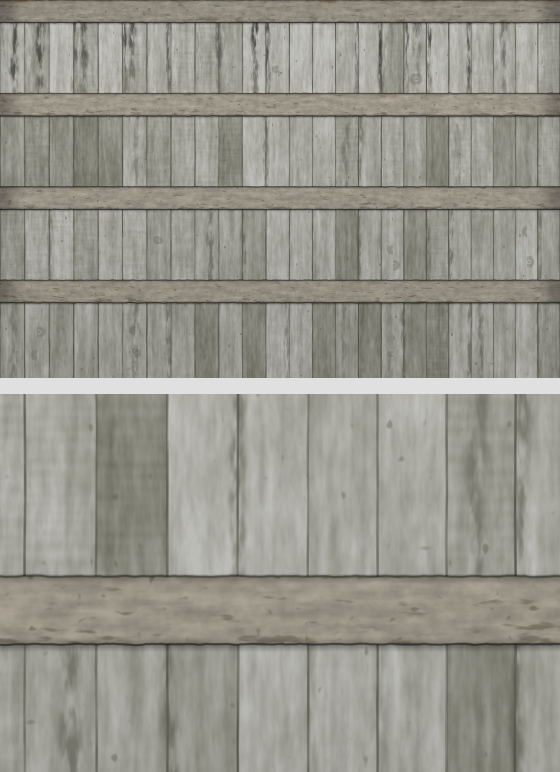
Top, the full canvas; bottom, a detail of the centre.
A WebGL 1 fragment shader for this texture:

```glsl
precision highp float;

uniform vec2 u_resolution;

const float ASPECT = 1.48;
const float PLANKS = 24.0;
const float ROWS = 4.047;
const float LAST_RAIL = 3.0;
const float RAIL_HALF = 0.121;

const vec3 PLANK_DARK = vec3(0.51, 0.51, 0.465);
const vec3 PLANK_LIGHT = vec3(0.70, 0.70, 0.675);
const vec3 PEELED = vec3(0.77, 0.77, 0.75);
const vec3 STAIN = vec3(0.37, 0.365, 0.32);
const vec3 MOULD = vec3(0.22, 0.22, 0.20);
const vec3 SEAM = vec3(0.31, 0.31, 0.27);
const vec3 RAIL = vec3(0.605, 0.58, 0.53);
const vec3 RAIL_CRACK = vec3(0.36, 0.33, 0.28);
const vec3 RUST = vec3(0.42, 0.35, 0.25);

float hash(vec2 p) {
  vec3 q = fract(vec3(p.xyx) * vec3(0.1031, 0.1030, 0.0973));
  q += dot(q, q.yzx + 33.33);
  return fract((q.x + q.y) * q.z);
}

float cornerSlope(vec2 cell, vec2 offset) {
  float angle = 6.2832 * hash(cell);
  return dot(vec2(cos(angle), sin(angle)), offset);
}

float gradientNoise(vec2 p) {
  vec2 i = floor(p), f = fract(p);
  vec2 u = f * f * f * (f * (f * 6.0 - 15.0) + 10.0);
  vec2 e = vec2(1.0, 0.0);
  float low = mix(cornerSlope(i, f), cornerSlope(i + e, f - e), u.x);
  float high = mix(cornerSlope(i + e.yx, f - e.yx), cornerSlope(i + 1.0, f - 1.0), u.x);
  return mix(low, high, u.y);
}

float fbm(vec2 p) {
  float sum = 0.0, amplitude = 0.6;
  for (int i = 0; i < 3; i++) {
    sum += amplitude * gradientNoise(p);
    p = p * 2.03 + 17.3;
    amplitude *= 0.55;
  }
  return sum;
}

// Ragged vertical streak; x is measured in plank widths from its centre
float streak(float x, float y, float width, float seed) {
  float drift = 0.1 * gradientNoise(vec2(seed * 91.0, y * 11.0));
  float w = max(width * (0.7 + 1.4 * fbm(vec2(seed * 57.0 + 9.0, y * 17.0))), 0.01);
  return 1.0 - smoothstep(0.2 * w, w + 0.05, abs(x - drift));
}

vec3 plankColor(vec2 p, float column, float row, float fall, float pixel) {
  float id = floor(column), x = column - id;
  float seed = hash(vec2(id + 3.0, row + 11.0));
  float top = 1.0 - step(0.5, row);
  vec2 local = p + vec2(0.0, seed * 7.0);

  // Board tone, long grain and saw marks
  float grain = fbm(local * vec2(62.0, 5.0));
  float fine = fbm(local * vec2(125.0, 38.0));
  float saw = gradientNoise(local * vec2(13.0, 130.0)) * smoothstep(0.3, 0.9, hash(vec2(id, row + 40.0)));
  float tone = 0.3 + 0.32 * hash(vec2(id, 5.0)) + 0.32 * seed + 0.15 * top;
  tone -= 0.5 * smoothstep(0.8, 0.9, hash(vec2(id + 31.0, row + 17.0)));
  tone += 0.75 * grain + 0.45 * fine + 0.2 * saw + 0.4 * fbm(local * vec2(16.0, 9.0));
  vec3 color = mix(PLANK_DARK, PLANK_LIGHT, clamp(tone, -0.4, 1.2));

  // Damp stains beside seams and down the boards
  float seamId = floor(column + 0.5), seamX = column - seamId;
  float seamSeed = hash(vec2(seamId + 60.0, row));
  float edgeStain = streak(seamX - 0.25 * (seamSeed - 0.5), p.y, 0.15, seamSeed);
  edgeStain *= smoothstep(0.35, 0.95, hash(vec2(seamId, row + 80.0)));
  float bodyStain = streak(x - 0.35 - 0.3 * seed, p.y, 0.24, seed + 2.0);
  bodyStain *= smoothstep(0.65, 1.0, hash(vec2(id + 21.0, row + 90.0)));
  float ragged = smoothstep(-0.3, 0.25, fbm(p * vec2(85.0, 24.0)));
  float damp = max(edgeStain, bodyStain) * ragged;
  float reach = 1.0 - smoothstep(0.35, 1.1, fall + 0.5 * seamSeed - 0.25);
  float peel = streak(seamX - 0.17, p.y, 0.22, seamSeed + 5.0) * ragged * top;
  color = mix(color, PEELED, 0.6 * peel * reach);
  color = mix(color, mix(STAIN, MOULD, top * reach), damp * mix(0.65, 0.9, top * reach));

  // Rare soft knots with growth rings
  vec2 knot = vec2(x - 0.4 - 0.2 * seed, (fall - 0.2 - 0.6 * seamSeed) * 3.0);
  float radius = mix(0.14, 0.3, seed);
  float r = length(knot * vec2(1.0, 1.15)) / radius + 0.35 * grain;
  float hasKnot = step(0.92, hash(vec2(id + 7.0, row + 130.0))) * step(0.12, x) * step(x, 0.88);
  float rings = 0.25 + 0.15 * sin(r * 13.0) + 0.2 * smoothstep(0.6, 0.9, r);
  color = mix(color, STAIN, hasKnot * rings * (1.0 - smoothstep(0.85, 1.15, r)));

  // Pits and narrow joints that fade in and out
  color = mix(color, STAIN, 0.45 * smoothstep(0.44, 0.62, gradientNoise(p * vec2(95.0, 65.0))));
  float jointX = abs(seamX + 0.014 * gradientNoise(vec2(seamId * 5.3, p.y * 15.0))) * ASPECT / PLANKS;
  float joint = 1.0 - smoothstep(0.0003, 0.0012 + 0.7 * pixel, jointX);
  float depth = 0.42 + 0.4 * seamSeed + 0.5 * fbm(vec2(seamId * 7.7, p.y * 20.0));
  return mix(color, SEAM, joint * clamp(depth, 0.15, 0.9));
}

vec3 railColor(vec2 p, float across, float id, float endGap) {
  vec2 local = p + vec2(id * 5.7, id * 3.1);
  float grain = fbm(local * vec2(14.0, 75.0));
  vec3 color = RAIL * (1.0 + 0.20 * grain + 0.16 * fbm(local * vec2(60.0, 75.0)));
  color *= id < 0.5 ? 0.93 : 1.0;

  // Cracks, pits and flaking gather toward the lower edge
  float lower = smoothstep(0.1, 1.0, across);
  float flakes = smoothstep(0.14, 0.4, fbm(local * vec2(26.0, 90.0)) + 0.16 * lower - 0.06);
  float pits = smoothstep(0.38, 0.6, gradientNoise(local * vec2(95.0, 110.0)));
  color = mix(color, RAIL_CRACK, 0.5 * max(flakes, pits));
  float rust = smoothstep(0.55, 1.0, -across + 0.5 * grain) * smoothstep(-0.1, 0.3, fbm(local * 11.0));
  color = mix(color, RUST, rust * (id < 0.5 ? 0.7 : 0.3));
  color *= 1.0 - 0.2 * smoothstep(0.75, 1.0, abs(across));
  return color * mix(0.78, 1.0, smoothstep(0.0, 0.05, endGap));
}

void main() {
  vec2 uv = gl_FragCoord.xy / u_resolution;
  vec2 p = uv * vec2(ASPECT, 1.0);
  float pixel = 1.0 / u_resolution.y;
  float column = uv.x * PLANKS - 0.4 * sin(3.14159 * uv.x);
  float rows = (1.0 - uv.y) * ROWS;
  float row = floor(rows - RAIL_HALF);
  float fall = (rows - row - 2.0 * RAIL_HALF) / (1.0 - 2.0 * RAIL_HALF);

  // Four rails; the lowest boards run off the base
  float railId = min(floor(rows - RAIL_HALF + 0.5), LAST_RAIL);
  float offset = rows - RAIL_HALF - railId;
  float ragged = 0.002 * fbm(vec2(p.x * 45.0, railId * 9.0 + step(0.0, offset) * 4.0));
  float railDistance = (abs(offset) - RAIL_HALF) / ROWS + ragged;

  // Boards with contact shade, then rails on top
  vec3 color = plankColor(p, column, row, fall, pixel);
  float shadeWidth = offset > 0.0 ? 0.008 : 0.003;
  color *= 1.0 - 0.28 * (1.0 - smoothstep(0.0, shadeWidth, railDistance));
  vec3 rail = railColor(p, offset / RAIL_HALF, railId, min(uv.x, 1.0 - uv.x));
  color = mix(rail, color, smoothstep(-pixel, pixel, railDistance));
  float outline = 1.0 - smoothstep(0.0002, 0.0010 + 0.7 * pixel, abs(railDistance));
  color *= 1.0 - outline * (offset > 0.0 ? 0.5 : 0.35);

  // Broad weathering toward the base and sides
  color *= mix(0.94, 1.02, smoothstep(0.0, 0.8, uv.y));
  color *= mix(0.94, 1.0, smoothstep(0.0, 0.04, min(uv.x, 1.0 - uv.x)));
  gl_FragColor = vec4(clamp(color, 0.0, 1.0), 1.0);
}
```
